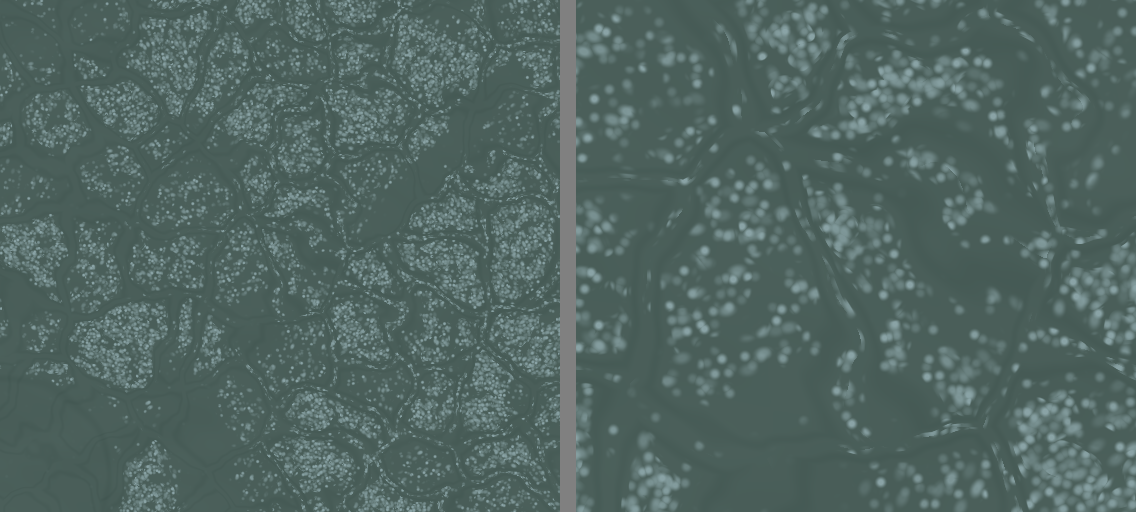
Left: the whole. Right: its middle third, enlarged.
Reproduce this texture procedurally as a Shadertoy shader.

```glsl
// Grey-green pebbled surface: rounded cells with flat rims and pale mineral flecks.
// Warped cellular noise lays out the pebbles; two finer cellular layers scatter
// the flecks, with a density set by pebble, clump and broad smooth areas.

vec2 hash2(vec2 p) {
    vec3 q = fract(p.xyx * vec3(0.1031, 0.1030, 0.0973));
    q += dot(q, q.yzx + 33.33);
    return fract((q.xx + q.yz) * q.zy);
}

// Nearest and second nearest distance, then the id of the nearest cell
vec4 cellular(vec2 p) {
    vec2 base = floor(p);
    vec4 near = vec4(9.0, 9.0, 0.0, 0.0);
    for (int y = -1; y <= 1; y++)
    for (int x = -1; x <= 1; x++) {
        vec2 id = base + vec2(x, y);
        float d = length(id + 0.1 + 0.8 * hash2(id) - p);
        if (d < near.x) near = vec4(d, near.x, id);
        else near.y = min(near.y, d);
    }
    return near;
}

// Soft spots of random brightness; density is the share of spots present
float flecks(vec2 p, float density) {
    vec2 base = floor(p);
    float light = 0.0;
    for (int y = -1; y <= 1; y++)
    for (int x = -1; x <= 1; x++) {
        vec2 id = base + vec2(x, y);
        vec2 pick = hash2(id + 71.0);
        float spot = smoothstep(0.68, 0.12, length(id + hash2(id) - p));
        float present = smoothstep(0.0, 0.12, density - pick.x);
        light = max(light, spot * present * mix(0.3, 1.1, pick.y * pick.y));
    }
    return light;
}

float segmentDistance(vec2 p, vec2 a, vec2 b) {
    vec2 ab = b - a;
    return length(p - a - ab * clamp(dot(p - a, ab) / dot(ab, ab), 0.0, 1.0));
}

// Layered sines, roughly -1 to 1
float waves(vec2 p) {
    return 0.5 * sin(p.x + 1.7 * sin(p.y * 0.8))
         + 0.3 * sin(p.y * 1.9 - p.x * 1.1 + 2.0)
         + 0.2 * sin(p.x * 3.7 + p.y * 2.9);
}

void mainImage(out vec4 fragColor, in vec2 fragCoord) {
    vec2 uv = fragCoord / iResolution.y;

    // Pebble layout
    vec2 warp = vec2(waves(uv.yx * 13.0), waves(uv * 14.0 + 4.0));
    vec2 ripple = vec2(waves(uv.yx * 50.0), waves(uv * 55.0 + 1.0));
    vec4 pebble = cellular(uv * 7.4 + 0.32 * warp + 0.04 * ripple + 3.0);
    float edge = pebble.y - pebble.x;
    vec2 trait = hash2(pebble.zw + 19.0);

    // Broad smooth areas: a corner boulder, two bands and a worn upper left
    vec2 bent = uv + 0.02 * warp;
    float boulder = length(bent - vec2(0.0, 0.03)) - 0.22;
    float band = segmentDistance(bent, vec2(0.74, 0.57), vec2(1.0, 0.85)) - 0.018;
    band = min(band, segmentDistance(bent, vec2(0.41, 0.0), vec2(0.38, 0.2)) - 0.035);
    float open = smoothstep(0.0, 0.04, min(boulder, band));
    open *= smoothstep(-0.75, 0.0, waves(uv * 8.0 + 2.0) + 0.35);
    open *= mix(0.35, 1.0, smoothstep(0.1, 0.45, length(uv - vec2(0.0, 1.0))));

    // Fleck density: pebble cores, thin seams and small clumps
    float core = smoothstep(0.08, 0.36, edge) * mix(0.25, 1.0, smoothstep(0.05, 0.6, trait.x));
    float seam = 0.6 * smoothstep(0.09, 0.02, edge) * smoothstep(0.1, 0.8, uv.x);
    float clump = 0.2 + 1.3 * smoothstep(0.8, 0.15, cellular(uv * 34.0 + ripple * 0.3).x);
    float density = 0.02 + open * max(core, seam) * clump * 0.95;

    // Fine grains and longer flecks turned with each pebble
    float angle = 6.2832 * trait.y;
    mat2 turn = mat2(cos(angle), sin(angle), -sin(angle), cos(angle));
    float grains = flecks(uv * 150.0, density);
    float streaks = flecks(turn * uv * vec2(85.0, 125.0) + 40.0, density * 0.8);
    float light = 1.0 - (1.0 - min(grains, 1.0)) * (1.0 - 0.8 * min(streaks, 1.0));

    // Flat ground with faint shadows around pebbles and the boulder
    float shadow = 0.014 * smoothstep(0.08, 0.0, abs(edge - 0.13));
    shadow += 0.014 * smoothstep(0.012, 0.0, abs(boulder));
    float tone = 0.006 * waves(uv * vec2(18.0, 30.0)) - shadow;
    vec3 stone = vec3(0.29, 0.37, 0.35) + tone;
    vec3 mineral = vec3(0.54, 0.64, 0.65);
    fragColor = vec4(mix(stone, mineral, light), 1.0);
}
```
